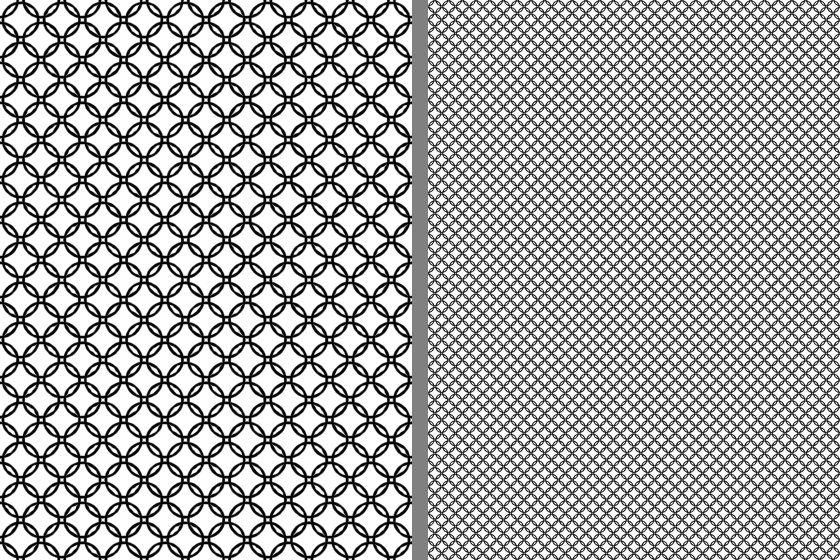
Left, the tile; right, the same tile 3 across and 3 down.
Write a Shadertoy shader that draws this pattern.

```glsl
// Lattice of interlocking black rings on white, with slightly rough lens openings.

// Unit gradient direction for a lattice corner, wrapped to the given period.
vec2 cornerGradient(vec2 corner, vec2 period) {
    vec2 c = mod(corner, period);
    vec3 h = fract(c.xyx * vec3(0.1031, 0.1030, 0.0973));
    h += dot(h, h.yzx + 33.33);
    float angle = 6.2832 * fract((h.x + h.y) * h.z);
    return vec2(cos(angle), sin(angle));
}

// Gradient noise that repeats after the given whole-number period.
float tiledNoise(vec2 p, vec2 period) {
    vec2 i = floor(p), f = fract(p);
    vec2 u = f * f * f * (f * (f * 6.0 - 15.0) + 10.0);
    vec2 e = vec2(0.0, 1.0);
    float a = dot(cornerGradient(i, period), f);
    float b = dot(cornerGradient(i + e.yx, period), f - e.yx);
    float c = dot(cornerGradient(i + e.xy, period), f - e.xy);
    float d = dot(cornerGradient(i + e.yy, period), f - e.yy);
    return mix(mix(a, b, u.x), mix(c, d, u.x), u.y);
}

void mainImage(out vec4 fragColor, in vec2 fragCoord) {
    // Half-steps of the lattice: 10 repeats across, 14 down.
    vec2 halfSteps = vec2(20.0, 28.0);
    vec2 p = fragCoord / iResolution.xy * halfSteps;

    // Mirror alternate squares so ring centres always sit at (0,0) and (1,1).
    vec2 square = floor(p), f = fract(p);
    if (mod(square.x + square.y, 2.0) > 0.5) f.x = 1.0 - f.x;

    // Signed distances to the centre lines of the two rings that reach here.
    vec2 ring = vec2(length(f), length(f - 1.0)) - 0.857;

    // Uneven stroke edges, roughest inside the lens shared by both rings.
    bool inLens = max(ring.x, ring.y) < 0.0;
    float wear = tiledNoise(p * 4.0, halfSteps * 4.0) * (inLens ? 0.05 : 0.018);
    float stroke = min(abs(ring.x), abs(ring.y)) - 0.067 - wear;

    float soft = 0.85 * halfSteps.y / iResolution.y;
    float paper = smoothstep(-soft, soft, stroke);
    fragColor = vec4(vec3(mix(0.01, 1.0, paper)), 1.0);
}
```
